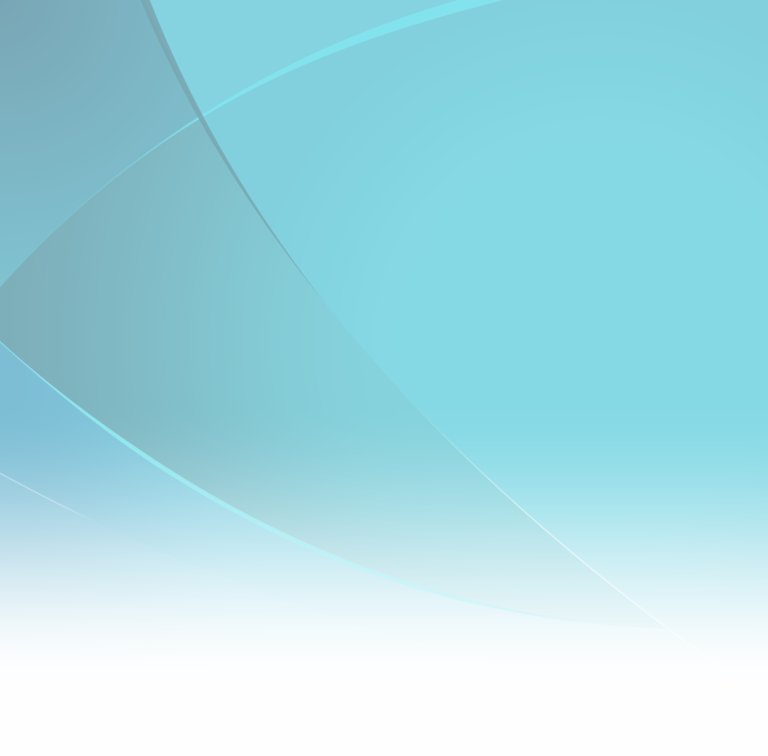
A Shadertoy shader for this background:

```glsl
// Soft aqua backdrop: four sweeping cubic curves split the canvas into tinted
// glass-like panels with tapered rim highlights. A radial glow lights the right
// side, and everything dissolves into white towards the bottom.

// Cubic coefficients, lowest power first; depth is measured down from the top.
const vec4 DIAGONAL  = vec4(0.189, 0.400, 0.420, 0.100);   // x from depth
const vec4 UPPER_ARC = vec4(0.380, -1.130, 1.190, -0.535); // depth from x
const vec4 LOWER_ARC = vec4(0.452, 0.920, -0.660, 0.120);  // depth from x
const vec4 FAINT_ARC = vec4(0.626, 0.550, -0.260, 0.0);    // depth from x

const vec2 GLOW_CENTER = vec2(0.78, 0.45);
const vec2 FADE_RANGE  = vec2(0.53, 0.91);

const vec3 GLOW_CORE    = vec3(0.522, 0.851, 0.898);
const vec3 GLOW_RIM     = vec3(0.508, 0.812, 0.865);
const vec3 WEDGE_LIGHT  = vec3(0.522, 0.825, 0.865);
const vec3 WEDGE_DARK   = vec3(0.490, 0.680, 0.725);
const vec3 CORNER_LIGHT = vec3(0.510, 0.800, 0.855);
const vec3 CORNER_DARK  = vec3(0.475, 0.650, 0.710);
const vec3 LOWER_LIGHT  = vec3(0.530, 0.825, 0.890);
const vec3 LOWER_BLUE   = vec3(0.490, 0.745, 0.835);
const vec3 HIGHLIGHT    = vec3(0.510, 0.895, 0.935);
const vec3 SHADOW_RIM   = vec3(0.465, 0.650, 0.690);
const vec3 PAPER        = vec3(0.996, 0.998, 1.0);

float cubic(vec4 k, float x) {
    return k.x + x * (k.y + x * (k.z + x * k.w));
}

// Antialiased step: 0 on the negative side of d, 1 on the positive side.
float side(float d) {
    return clamp(0.5 + d / max(fwidth(d), 1e-5), 0.0, 1.0);
}

// Coverage of a band between two signed edges, valid for subpixel widths.
float band(float d, float low, float high) {
    return clamp(side(d - low) - side(d - high), 0.0, 1.0);
}

void mainImage(out vec4 fragColor, in vec2 fragCoord) {
    vec2 p = fragCoord / iResolution.xy;
    p.y = 1.0 - p.y;

    // Signed offsets from the four curves
    float dDiagonal = cubic(DIAGONAL, p.y) - p.x;
    float dUpper = p.y - cubic(UPPER_ARC, p.x);
    float dLower = p.y - cubic(LOWER_ARC, p.x);
    float dFaint = p.y - cubic(FAINT_ARC, p.x);
    float left = side(dDiagonal);
    float belowUpper = side(dUpper);
    float belowLower = side(dLower);

    // Right panel: radial glow, a touch brighter above the upper arc
    float glowDist = length(p - GLOW_CENTER);
    vec3 right = mix(GLOW_CORE, GLOW_RIM, smoothstep(0.22, 0.52, glowDist));
    right += 0.012 * (1.0 - belowUpper);

    // Left panels: corner, central wedge and lower sweep
    vec3 corner = mix(CORNER_DARK, CORNER_LIGHT, clamp(length(p) / 0.5, 0.0, 1.0));
    vec3 wedge = mix(WEDGE_LIGHT, WEDGE_DARK, smoothstep(0.25, 0.85, glowDist));
    vec3 lower = mix(LOWER_BLUE, LOWER_LIGHT, smoothstep(0.0, 0.35, p.x));
    vec3 panels = mix(mix(corner, wedge, belowUpper), lower, belowLower);
    vec3 color = mix(right, panels, left);

    // Fade to white, slightly held back inside the wedge
    float fade = smoothstep(FADE_RANGE.x, FADE_RANGE.y, p.y);
    float inWedge = left * belowUpper * (1.0 - belowLower);
    float veil = fade * (1.0 - 0.04 * inWedge);
    veil += 0.04 * side(dFaint) * (1.0 - fade);
    color = mix(color, PAPER, veil);

    // Tapered bright rims on both arcs
    float upperWidth = 0.0015 + 0.0145 * smoothstep(0.15, 0.62, p.x);
    float upperRim = band(dUpper, -upperWidth, 0.0) * smoothstep(0.0, 0.3, p.x);
    color = mix(color, HIGHLIGHT, 0.9 * upperRim);
    float taper = smoothstep(0.0, 0.2, p.x) * (1.0 - smoothstep(0.35, 0.85, p.x));
    float lowerWidth = 0.0008 + 0.0028 * taper;
    float lowerRim = band(dLower, -lowerWidth, lowerWidth);
    lowerRim *= 1.0 - smoothstep(0.65, 0.84, p.x);
    vec3 lowerRimColor = mix(HIGHLIGHT + vec3(0.06, 0.02, 0.01), PAPER, 0.75 * fade);
    color = mix(color, lowerRimColor, 0.9 * lowerRim);

    // Diagonal rim: dark at the top, a pale hairline near its foot
    float darkWidth = 0.006 * max(1.0 - p.y / 0.4, 0.0);
    color = mix(color, SHADOW_RIM, 0.85 * band(dDiagonal, -darkWidth, darkWidth));
    float paleRim = band(dDiagonal, -0.0013, 0.0013) * smoothstep(0.5, 0.75, p.y);
    color = mix(color, PAPER, 0.65 * paleRim);

    // Short glint on the faintest arc
    float glint = band(dFaint, -0.001, 0.001) * (1.0 - smoothstep(0.06, 0.14, p.x));
    color = mix(color, PAPER, 0.35 * glint);

    fragColor = vec4(clamp(color, 0.0, 1.0), 1.0);
}
```
